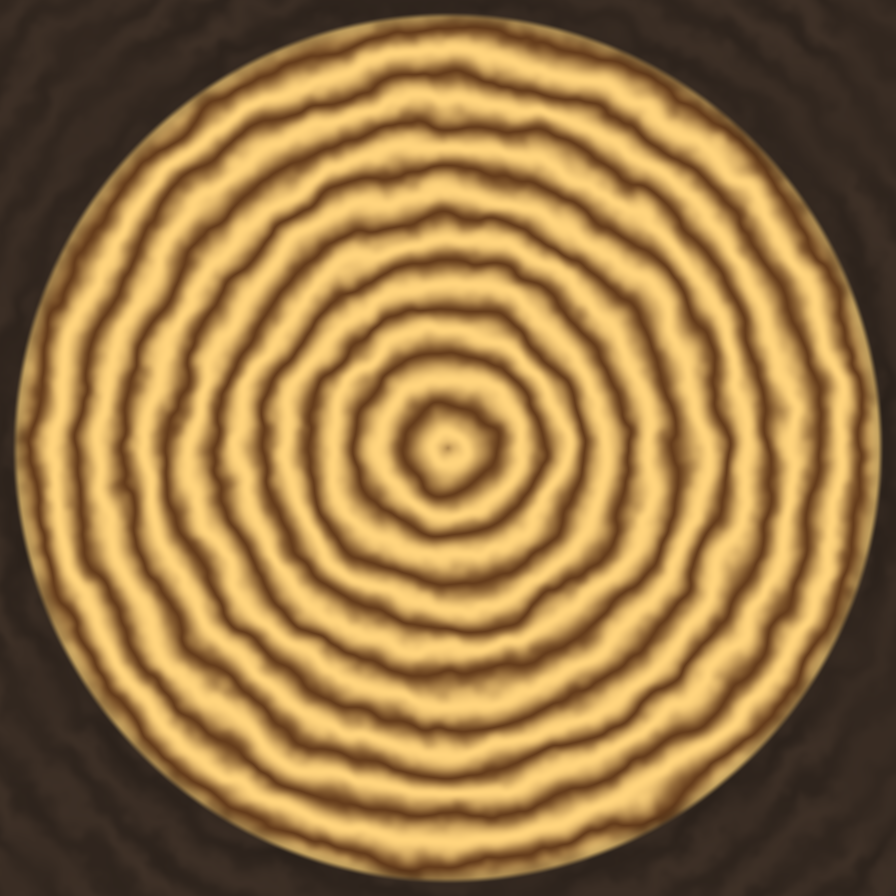
Give the GLSL for this pattern, as a Shadertoy shader.

```glsl
// A sawn log seen end on: wavy golden growth rings inside a round rim, over dark bark.
// Rings are a cosine of the radius whose phase is bent by layered value noise;
// the bark reuses the bent phase as a faint, side-lit relief.

const float TAU = 6.2831853;
const float DISC_RADIUS = 0.485;
const float RIM_SOFTNESS = 0.006;
const float RING_SPACING = 0.0519;
const float RING_OFFSET = 0.0025;   // shifts all rings slightly inward
const float WARP = 0.032;           // radial wobble of the rings
const float NOISE_SCALE = 17.0;
const float RING_GAMMA = 0.68;      // below 1 widens the pale wood
const float BARK_RELIEF = 0.12;
const vec3 PALE_WOOD = vec3(1.00, 0.83, 0.49);
const vec3 DARK_WOOD = vec3(0.40, 0.24, 0.11);
const vec3 BARK = vec3(0.212, 0.165, 0.132);

float hash(vec2 cell) {
    vec3 q = fract(cell.xyx * vec3(0.1031, 0.1030, 0.0973));
    q += dot(q, q.yzx + 33.33);
    return fract((q.x + q.y) * q.z);
}

float valueNoise(vec2 p) {
    vec2 cell = floor(p);
    vec2 f = fract(p);
    f = f * f * f * (f * (f * 6.0 - 15.0) + 10.0);
    float low = mix(hash(cell), hash(cell + vec2(1, 0)), f.x);
    float high = mix(hash(cell + vec2(0, 1)), hash(cell + vec2(1, 1)), f.x);
    return mix(low, high, f.y);
}

// Layered noise centred on zero, each octave turned to hide the grid.
float layeredNoise(vec2 p) {
    const mat2 turn = mat2(0.8, 0.6, -0.6, 0.8);
    float sum = 0.0;
    float weight = 0.5;
    for (int i = 0; i < 3; i++) {
        sum += weight * (valueNoise(p) - 0.5);
        p = turn * p * 2.03 + 17.3;
        weight *= 0.5;
    }
    return sum;
}

// Ring phase in radians, zero on each dark line.
float ringPhase(vec2 p) {
    float wobble = WARP * layeredNoise(p * NOISE_SCALE + 40.0);
    return TAU * (length(p) + RING_OFFSET + wobble) / RING_SPACING;
}

vec3 woodColor(float phase) {
    float tone = pow(0.5 - 0.5 * cos(phase), RING_GAMMA);
    return mix(DARK_WOOD, PALE_WOOD, tone);
}

vec3 barkColor(vec2 p, float phase) {
    float grain = layeredNoise(p * 26.0 + 90.0);
    float relief = sin(phase + 5.0 * grain) * (0.35 + valueNoise(p * 15.0));
    float contactShadow = 1.0 - 0.12 * exp(-(length(p) - DISC_RADIUS) / 0.018);
    return BARK * (1.0 + BARK_RELIEF * relief) * contactShadow;
}

void mainImage(out vec4 fragColor, in vec2 fragCoord) {
    vec2 p = (fragCoord - 0.5 * iResolution.xy) / min(iResolution.x, iResolution.y);
    float phase = ringPhase(p);
    float radius = length(p);

    // Wood dims a little before it reaches the rim
    vec3 wood = woodColor(phase);
    wood *= 1.0 - 0.25 * smoothstep(DISC_RADIUS - 0.018, DISC_RADIUS, radius);

    float outside = smoothstep(DISC_RADIUS - RIM_SOFTNESS, DISC_RADIUS + 0.002, radius);
    vec3 color = mix(wood, barkColor(p, phase), outside);
    fragColor = vec4(color, 1.0);
}
```
